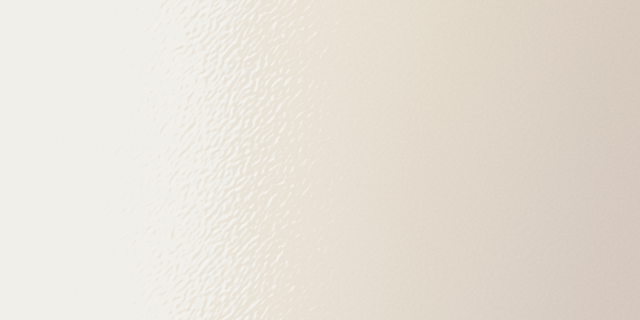
A Shadertoy shader for this texture:

```glsl
// Pearly embossed leather: a soft white-to-beige sheen broken up by slanted wrinkles.

const vec3 PEARL = vec3(0.943, 0.936, 0.917);
const vec3 CREAM = vec3(0.917, 0.889, 0.843);
const vec3 SAND  = vec3(0.893, 0.858, 0.804);
const vec3 TAUPE = vec3(0.838, 0.792, 0.749);
const vec3 GLINT = vec3(0.972, 0.964, 0.942);
const vec3 WARMTH = vec3(0.005, 0.006, -0.004);  // tint from bottom to top

const float SHEEN_EDGE = 0.36;       // where the white sheen ends, in widths
const float SHEEN_SOFTNESS = 0.07;
const float SHEEN_LEAN = 0.025;
const float RELIEF = 0.21;           // how far wrinkles shift the sheen
const float WRINKLE_ANGLE = 0.85;
const vec2  WRINKLE_SCALE = vec2(42.0, 82.0);  // cells along and across
const float GRAIN_SCALE = 125.0;
const float GRAIN_STRENGTH = 0.013;
const float EMBOSS_STRENGTH = 0.0045;
const float SLOPE_STEP = 0.0032;

vec2 hashGradient(vec2 cell) {
    vec3 h = fract(cell.xyx * vec3(0.1031, 0.1030, 0.0973));
    h += dot(h, h.yzx + 33.33);
    float angle = 6.28318 * fract((h.x + h.y) * h.z);
    return vec2(cos(angle), sin(angle));
}

float gradientNoise(vec2 p) {
    vec2 i = floor(p), f = p - i;
    vec2 u = f * f * f * (f * (f * 6.0 - 15.0) + 10.0);
    vec2 e = vec2(1.0, 0.0);
    float a = dot(hashGradient(i), f);
    float b = dot(hashGradient(i + e.xy), f - e.xy);
    float c = dot(hashGradient(i + e.yx), f - e.yx);
    float d = dot(hashGradient(i + e.xx), f - e.xx);
    return mix(mix(a, b, u.x), mix(c, d, u.x), u.y);
}

// Height of the short, slightly bent wrinkles
float wrinkleHeight(vec2 p) {
    p += 0.006 * vec2(gradientNoise(p * 22.0), gradientNoise(p * 22.0 + 31.7));
    float c = cos(WRINKLE_ANGLE), s = sin(WRINKLE_ANGLE);
    vec2 q = vec2(c * p.x + s * p.y, c * p.y - s * p.x) * WRINKLE_SCALE;
    return gradientNoise(q + 140.0) + 0.2 * gradientNoise(q * 1.7 + 290.0);
}

void mainImage(out vec4 fragColor, in vec2 fragCoord) {
    vec2 uv = fragCoord / iResolution.xy;
    vec2 p = fragCoord / iResolution.y;

    // Wrinkle slope towards the light at the upper left
    vec2 toLight = SLOPE_STEP * vec2(-0.8, 0.6);
    float slope = wrinkleHeight(p + toLight) - wrinkleHeight(p - toLight);

    // Broad colour sweep with a diagonal drift
    float sweep = uv.x + 0.06 * (0.5 - uv.y) + 0.02 * gradientNoise(p * 2.0 + 7.0);
    vec3 base = mix(CREAM, SAND, smoothstep(0.42, 0.72, sweep));
    base = mix(base, TAUPE, smoothstep(0.58, 1.04, sweep));
    base += WARMTH * (uv.y - 0.5) * smoothstep(0.3, 0.6, uv.x);

    // Each facet reflects the sheen from a shifted place
    float edge = uv.x - SHEEN_EDGE - SHEEN_LEAN * (uv.y - 0.5)
               + 0.03 * gradientNoise(p * 4.0 + 3.0);
    float reflected = edge - RELIEF * slope;
    float sheen = 1.0 - smoothstep(-SHEEN_SOFTNESS, SHEEN_SOFTNESS, reflected);
    vec3 color = mix(base, PEARL, sheen);

    // Bright ridges in the band where the sheen fades
    float band = exp(-pow((edge + 0.01) / 0.11, 2.0));
    color = mix(color, GLINT, 0.6 * band * smoothstep(0.2, 0.65, slope));

    // Matte grain and faint embossing, weaker in the bright part
    float matte = mix(0.25, 1.0, smoothstep(0.3, 0.6, uv.x));
    float grain = gradientNoise(p * GRAIN_SCALE);
    color += matte * (GRAIN_STRENGTH * grain + EMBOSS_STRENGTH * slope);

    fragColor = vec4(color, 1.0);
}
```
